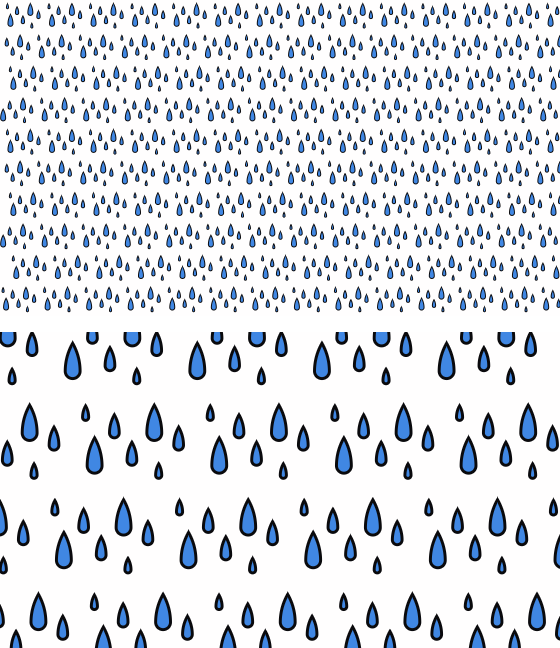
Top: the whole. Bottom: its middle third, enlarged.
Write a WebGL 1 fragment shader that draws this pattern.

```glsl
precision highp float;
// Staggered rows of blue raindrops in three sizes with dark outlines on white.

uniform vec2 u_resolution;

const vec2 PITCH = vec2(56.8, 43.1); // tile size; the canvas is 432 units tall

// Signed distance to a teardrop of the given height, centred at the origin, tip up:
// a half circle below the belly, two arcs meeting in a point above it.
float teardrop(vec2 p, float height) {
  vec2 q = vec2(abs(p.x), p.y + 0.29 * height);
  float belly = 0.21 * height;
  float arc = 1.591 * height;
  return q.y < 0.0 ? length(q) - belly
                   : length(q + vec2(arc - belly, 0.0)) - arc;
}

// One drop of the cluster repeated along a row; p.y runs down from the row centre.
// Drops cut by the left border are left out.
float repeatedDrop(vec2 p, float rowStart, vec2 offset, float height) {
  float first = rowStart + offset.x;
  float tile = floor((p.x - first) / PITCH.x + 0.5);
  float center = first + tile * PITCH.x;
  if (tile < 0.0 || center < 2.0) return 100.0;
  return teardrop(vec2(p.x - center, offset.y - p.y), height);
}

// Horizontal start of a row: odd rows step back, row pairs drift to the right.
float rowShift(float row) {
  float pair = floor(row / 2.0);
  return 41.5 - 14.0 * mod(row, 2.0) + 4.0 * (mod(pair, 2.0) + 2.0 * step(3.5, pair));
}

void main() {
  float pixel = 432.0 / u_resolution.y;
  vec2 p = gl_FragCoord.xy * pixel;
  p.y = 432.0 - p.y;

  float row = floor((p.y - 1.0) / PITCH.y);
  p.y -= 13.0 + row * PITCH.y;
  float start = rowShift(row);

  // Two large, three medium and two small drops per cluster
  float d = repeatedDrop(p, start, vec2(0.0, 0.0), 16.0);
  d = min(d, repeatedDrop(p, start, vec2(-27.2, 14.9), 16.0));
  d = min(d, repeatedDrop(p, start, vec2(-18.2, 1.6), 10.4));
  d = min(d, repeatedDrop(p, start, vec2(-10.2, 14.1), 10.4));
  d = min(d, repeatedDrop(p, start, vec2(11.1, 7.2), 10.4));
  d = min(d, repeatedDrop(p, start, vec2(-31.3, -4.4), 6.5));
  d = min(d, repeatedDrop(p, start, vec2(2.0, 22.0), 6.5));

  // Outline straddles the edge, fill lies inside it
  float ink = clamp(0.5 - (d - 0.7) / pixel, 0.0, 1.0);
  float fill = clamp(0.5 - (d + 0.65) / pixel, 0.0, 1.0);
  vec3 color = mix(vec3(1.0, 0.995, 0.995), vec3(0.04, 0.04, 0.05), ink);
  color = mix(color, vec3(0.25, 0.53, 0.89), fill);
  gl_FragColor = vec4(color, 1.0);
}
```
